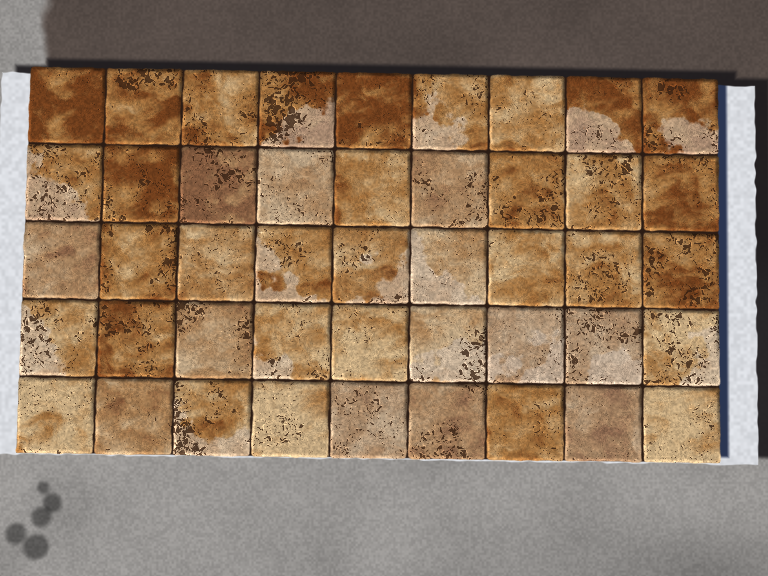
A Shadertoy shader for this texture:

```glsl
// Nine by five tumbled travertine tiles on a white foam board over concrete.
// A skewed grid gives each tile a hashed tone, fbm veining, pits and a worn
// edge; low sun from the lower left casts shadows up and to the right.

float hash(vec2 p) {
    vec3 a = fract(p.xyx * 0.1031);
    a += dot(a, a.yzx + 33.33);
    return fract((a.x + a.y) * a.z);
}

float noise(vec2 p) {
    vec2 i = floor(p), f = fract(p);
    f = f * f * (3.0 - 2.0 * f);
    return mix(mix(hash(i), hash(i + vec2(1, 0)), f.x),
               mix(hash(i + vec2(0, 1)), hash(i + 1.0), f.x), f.y);
}

float fbm(vec2 p) {
    float sum = 0.0, amp = 0.5;
    for (int i = 0; i < 5; i++) {
        sum += amp * noise(p);
        p = mat2(1.6, 1.2, -1.2, 1.6) * p + 7.3;
        amp *= 0.5;
    }
    return sum / 0.97;
}

// Canvas position to tile units: x 0..9, y 0..5 from the lower left corner
vec2 toGrid(vec2 p) {
    float bottom = 0.212 - 0.0147 * (p.x - 0.026);
    float top = 0.886 - 0.0184 * (p.x - 0.052);
    float v = (p.y - bottom) / (top - bottom);
    float left = mix(0.026, 0.052, v), right = mix(1.252, 1.248, v);
    return vec2(9.0 * (p.x - left) / (right - left), 5.0 * v);
}

float boxDist(vec2 p, vec2 lo, vec2 hi) {
    vec2 d = abs(p - 0.5 * (lo + hi)) - 0.5 * (hi - lo);
    return length(max(d, 0.0)) + min(max(d.x, d.y), 0.0);
}
float tilesDist(vec2 g) { return boxDist(g, vec2(0), vec2(9, 5)); }
float foamDist(vec2 g) { return boxDist(g, vec2(-0.36, 0.0), vec2(9.47, 4.91)); }

// Signed distance to scattered round holes of uneven size
float pitDist(vec2 p, float density) {
    float d = 1.0;
    for (int i = 0; i < 9; i++) {
        vec2 c = floor(p) + vec2(i % 3, i / 3) - 1.0;
        vec2 centre = c + vec2(hash(c + 3.1), hash(c + 8.7));
        float radius = density * pow(hash(c + 21.0), 3.0);
        d = min(d, length(p - centre) - radius);
    }
    return d;
}

vec3 concrete(vec2 p) {
    float rough = fbm(p * 9.0), wobble = 0.05 * (rough - 0.5);
    float wet = smoothstep(0.45, 0.6, p.y) * smoothstep(0.07, 0.09, p.x + wobble);
    vec3 col = mix(vec3(0.58, 0.57, 0.56), vec3(0.33, 0.29, 0.27), wet);
    col *= 0.84 + 0.2 * rough + 0.14 * noise(p * 260.0);
    col *= 1.0 - 0.14 * smoothstep(0.5, 1.3, p.x) * (1.0 - smoothstep(0.0, 0.15, p.y));
    // Damp drips in the lower left
    for (float i = 0.0; i < 5.0; i++) {
        vec2 c = vec2(0.02 + 0.08 * hash(vec2(i, 4)), 0.05 + 0.026 * i);
        float spot = length(p - c) - 0.022 + 0.003 * i + wobble * 0.4;
        col *= 0.6 + 0.4 * smoothstep(-0.006, 0.006, spot);
    }
    return col;
}

vec3 stone(vec2 g, vec2 cell, vec2 q, float edge) {
    vec2 s = g + cell * 13.7;   // breaks the veining at every joint
    float cloud = fbm(s * 2.6), vein = fbm(s * vec2(5, 8) + 3.0 * cloud);
    float trend = 0.02 * cell.x - 0.06 * cell.y;
    float tone = 0.22 + 0.58 * hash(cell + 5.0) + trend + 0.9 * (cloud - 0.5) + 0.7 * (vein - 0.5);
    vec3 col = mix(vec3(0.43, 0.24, 0.11), vec3(0.61, 0.43, 0.24), smoothstep(0.0, 0.4, tone));
    col = mix(col, vec3(0.77, 0.66, 0.50), smoothstep(0.3, 0.95, tone));
    // Greyer tiles, and pale crust over a corner of some
    col = mix(col, vec3(0.66, 0.59, 0.54), 0.5 * smoothstep(0.6, 1.0, hash(cell + 31.0)));
    float side = hash(cell + 47.0) - 0.5;
    float crust = smoothstep(0.0, 0.08, side * q.x * 2.0 - q.y * 0.8 - 0.12 + 1.1 * (cloud - 0.5));
    col = mix(col, vec3(0.77, 0.70, 0.63), 0.6 * crust * step(0.7, hash(cell + 61.0)));
    col *= 0.80 + 0.22 * noise(s * 34.0) + 0.2 * noise(s * 75.0);
    // Clustered pits with a sunlit far lip
    float density = (0.15 + 0.75 * hash(cell + 73.0)) * smoothstep(0.35, 0.7, fbm(s * 3.0 + 40.0));
    vec2 w = s * 13.0 + 1.1 * vec2(noise(s * 22.0), noise(s * 22.0 + 50.0));
    float pit = min(pitDist(w, density), 0.5 * pitDist(w * 2.1, density * 1.1));
    col *= 1.25 - 0.25 * smoothstep(-0.1, 0.1, pitDist(w - 0.16, density));
    col = mix(vec3(0.20, 0.12, 0.07), col, 0.2 + 0.8 * smoothstep(-0.08, 0.06, pit));
    // Rounded edge: lit below and left, shaded above and right
    float bevel = smoothstep(-0.055, -0.01, edge);
    return col * (1.0 + bevel * clamp(-0.5 * q.x - 0.9 * q.y, -0.45, 0.35));
}

void mainImage(out vec4 fragColor, in vec2 fragCoord) {
    vec2 p = fragCoord / iResolution.y;
    vec2 g = toGrid(p);
    float aa = 7.5 / iResolution.y;   // one pixel in tile units
    // Ground and the shadow thrown on it
    vec3 col = concrete(p);
    float shadow = min(foamDist(toGrid(p - vec2(0.024, 0.012))), tilesDist(toGrid(p - vec2(0.03, 0.012))));
    col = mix(vec3(0.11, 0.10, 0.11), col, 0.1 + 0.9 * smoothstep(-0.04, 0.04, shadow));
    // Foam board with the bluish shadow of the tiles
    vec3 foam = vec3(0.86, 0.87, 0.89) * (0.94 + 0.1 * noise(p * 170.0));
    float onFoam = tilesDist(toGrid(p - vec2(0.013, 0.012)));
    foam = mix(vec3(0.17, 0.21, 0.32), foam, smoothstep(-0.03, 0.03, onFoam));
    float board = foamDist(g) + 0.03 * (noise(g * 9.0) - 0.5);
    col = mix(foam, col, smoothstep(-aa, aa, board));
    // Dark joints, then the worn tiles
    col = mix(vec3(0.17, 0.11, 0.08), col, smoothstep(-aa, aa, tilesDist(g) + 0.02));
    vec2 cell = clamp(floor(g), vec2(0), vec2(8, 4)), q = g - cell - 0.5;
    float wear = 0.03 * (fbm(g * 9.0 + cell * 5.0) - 0.5);
    float edge = boxDist(q, vec2(-0.45), vec2(0.45)) - 0.037 + wear;
    col = mix(stone(g, cell, q, edge), col, smoothstep(-aa, aa, edge));
    fragColor = vec4(col, 1.0);
}
```
